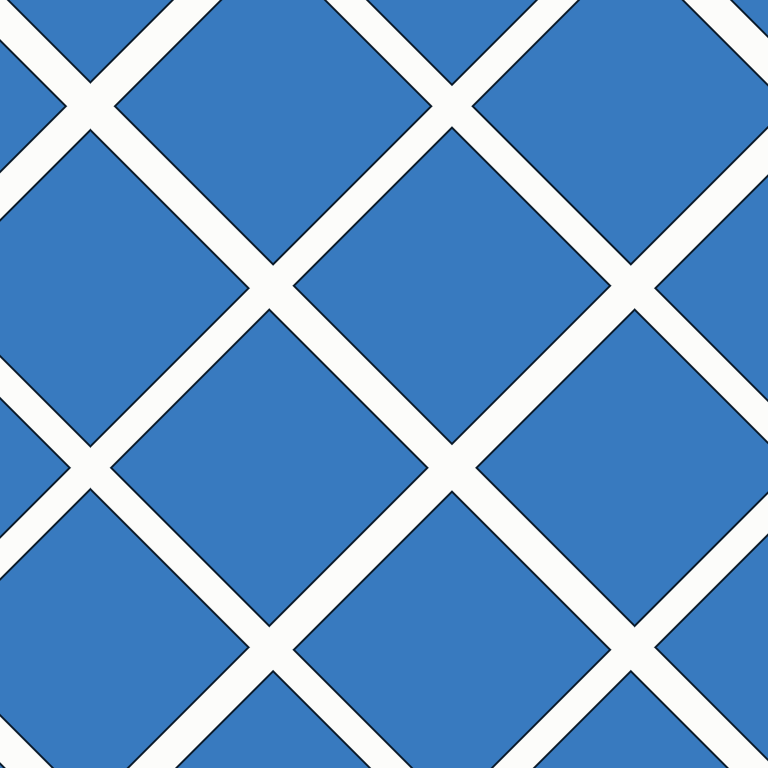
This pattern is drawn by a Shadertoy shader. Its source:

```glsl
// Blue square tiles standing on their corners, with thin dark outlines on white.
// A diagonal lattice picks the nearest tile; small alternating shifts make the
// white bands swell and narrow, and a diamond distance draws fill and outline.

const float PITCH = 0.2354;  // half the diagonal of one lattice cell

// Signed distance to a diamond with the given half diagonal
float diamond(vec2 p, float halfDiagonal) {
    return (abs(p.x) + abs(p.y) - halfDiagonal) * 0.70711;
}

// Offset of a tile: sideways on odd rows, vertical on even rows
vec2 tileShift(vec2 cell) {
    float side = mod(cell.x, 2.0) < 0.5 ? -1.0 : 1.0;
    bool oddRow = mod(cell.x + cell.y, 2.0) > 0.5;
    return side * (oddRow ? vec2(0.0025, 0.0) : vec2(0.0, 0.0016));
}

void mainImage(out vec4 fragColor, in vec2 fragCoord) {
    vec2 uv = fragCoord / iResolution.y;
    float pixel = 1.0 / iResolution.y;

    // Lattice coordinates, measured downwards from one tile centre
    vec2 p = vec2(uv.x, 1.0 - uv.y) - vec2(0.5885, 0.3737);
    vec2 cell = floor(vec2(p.x + p.y, p.x - p.y) / (2.0 * PITCH) + 0.5);
    vec2 centre = PITCH * vec2(cell.x + cell.y, cell.x - cell.y);

    float d = diamond(p - centre - tileShift(cell), 0.2077);

    // White ground, dark outline, blue fill
    vec3 color = vec3(0.99, 0.99, 0.98);
    color = mix(vec3(0.03, 0.09, 0.15), color, smoothstep(-0.7 * pixel, 0.7 * pixel, d));
    color = mix(vec3(0.22, 0.48, 0.75), color, smoothstep(-0.7 * pixel, 0.7 * pixel, d + 0.0025));

    fragColor = vec4(color, 1.0);
}
```
